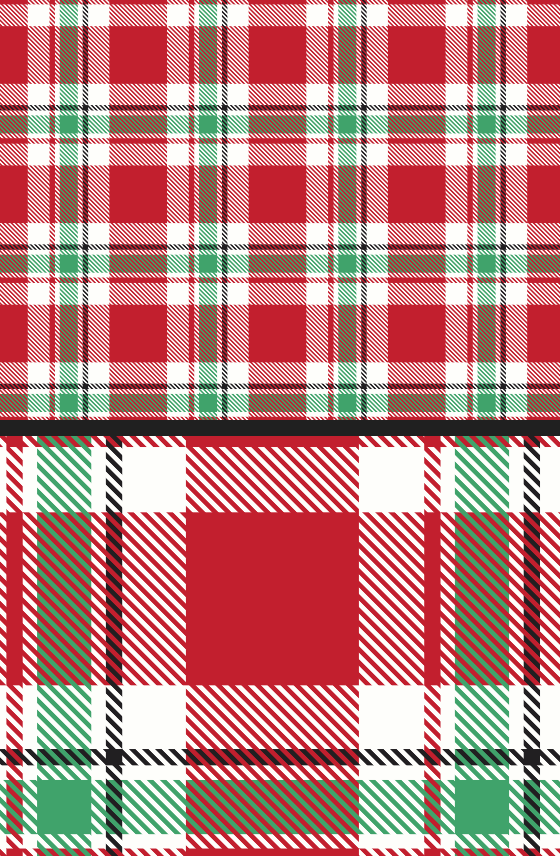
Top: the whole. Bottom: its middle third, enlarged.
This pattern is drawn by a WebGL 1 fragment shader. Its source:

```glsl
precision highp float;
// Red, white, green and black tartan woven as a diagonal twill.

uniform vec2 u_resolution;

// Layout, as fractions of the canvas height
const float SETT_SIZE = 0.3316;               // one full repeat
const vec2 SETT_ORIGIN = vec2(0.2604, 0.1372); // lower left of a red square

// Thread layout, in twill ribs
const float RIBS = 32.0;                      // ribs in one repeat
const float RIB_COVER = 0.5;                  // share of warp in each rib
const vec2 RED_WIDE = vec2(0.0, 13.25);       // stripe start and end
const vec2 RED_THIN = vec2(18.25, 19.5);
const vec2 GREEN_BAND = vec2(20.6, 24.75);
const vec2 BLACK_LINE = vec2(25.87, 27.12);

const vec3 WHITE = vec3(0.995, 0.995, 0.985);
const vec3 RED = vec3(0.76, 0.12, 0.18);
const vec3 GREEN = vec3(0.25, 0.64, 0.42);
const vec3 BLACK = vec3(0.13, 0.12, 0.13);

// Coverage of a stripe that repeats with the sett
float stripe(float t, vec2 span, float pixel) {
  float center = 0.5 * (span.x + span.y);
  float halfWidth = 0.5 * (span.y - span.x);
  float offset = mod(t - center + 0.5 * RIBS, RIBS) - 0.5 * RIBS;
  return clamp((halfWidth - abs(offset)) / pixel + 0.5, 0.0, 1.0);
}

// Thread colour at a position across the sett
vec3 threadColor(float t, float pixel) {
  vec3 color = WHITE;
  color = mix(color, RED, stripe(t, RED_WIDE, pixel));
  color = mix(color, RED, stripe(t, RED_THIN, pixel));
  color = mix(color, GREEN, stripe(t, GREEN_BAND, pixel));
  return mix(color, BLACK, stripe(t, BLACK_LINE, pixel));
}

// Diagonal ribs: 1 where the warp lies on top, 0 where the weft does
float twill(vec2 p, float pixel) {
  float fromRib = abs(fract(p.x + p.y) - 0.5);
  float soft = 0.7 * pixel;
  return 1.0 - smoothstep(-soft, soft, fromRib - 0.5 * RIB_COVER);
}

void main() {
  float ribsPerHeight = RIBS / SETT_SIZE;
  float pixel = ribsPerHeight / u_resolution.y;
  vec2 p = (gl_FragCoord.xy / u_resolution.y - SETT_ORIGIN) * ribsPerHeight;

  // The same stripe order runs across and up
  vec3 warp = threadColor(p.x, pixel);
  vec3 weft = threadColor(p.y, pixel);
  gl_FragColor = vec4(mix(weft, warp, twill(p, pixel)), 1.0);
}
```
